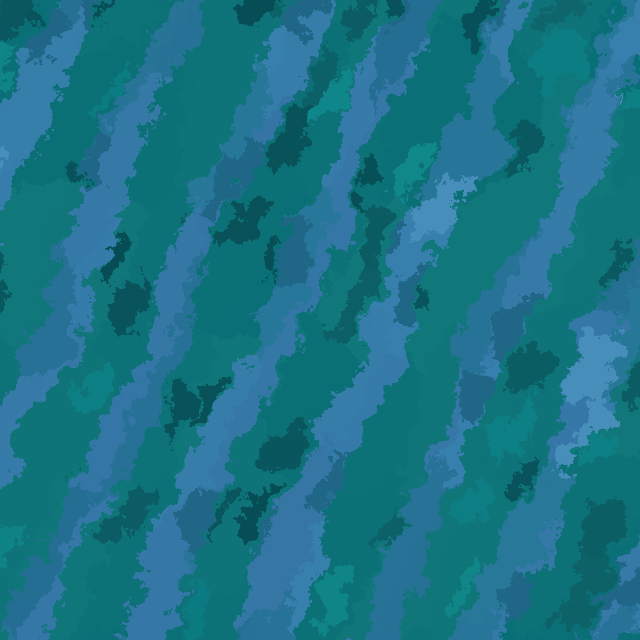
Reproduce this pattern procedurally as a Shadertoy shader.

```glsl
// Leaning blue bands over a teal ground, cut into flat ragged patches.
// Gradient noise warps the plane; bands, jittered cells and spots are then
// evaluated in a sheared frame whose vertical axis follows the bands.

#define LEAN 0.42          // horizontal shift per unit of height
#define BAND_SPACING 0.178 // horizontal distance between bands
#define BAND_HALF 0.194    // half width of a band, in spacings
#define BEND 0.05          // slow meander of the bands
#define RAGGED 0.052       // strength of the torn edges
#define ROUGHNESS 0.67     // share of fine detail in the torn edges
#define SPOT_RADIUS 0.41   // spot size, in spot cells
#define DARK_SHARE 0.37    // share of spot cells that are dark
#define LIGHT_SHARE 0.12   // share of spot cells that are light

const vec3 TEAL        = vec3(0.05, 0.45, 0.47);
const vec3 DARK_TEAL   = vec3(0.04, 0.35, 0.38);
const vec3 LIGHT_TEAL  = vec3(0.05, 0.50, 0.52);
const vec3 BRIGHT_BLUE = vec3(0.21, 0.48, 0.66);
const vec3 DEEP_BLUE   = vec3(0.15, 0.45, 0.59);
const vec3 DUSK_BLUE   = vec3(0.12, 0.40, 0.53);
const vec3 PALE_BLUE   = vec3(0.28, 0.56, 0.73);

// Three random values in 0..1 for a lattice cell and a seed
vec3 hash(vec2 cell, int seed) {
    uvec3 v = uvec3(ivec3(ivec2(cell), seed));
    v = v * 1664525u + 1013904223u;
    v += v.yzx * v.zxy;
    v ^= v >> 16u;
    v.x += v.y * v.z;
    v.y += v.z * v.x;
    v.z += v.x * v.y;
    return vec3(v >> 8u) / 16777216.0;
}

float cornerGradient(vec2 cell, vec2 offset) {
    float angle = 6.2832 * hash(cell, 1).x;
    return dot(vec2(cos(angle), sin(angle)), offset);
}

// Gradient noise, about -0.7..0.7
float noise(vec2 p) {
    vec2 i = floor(p), f = p - i;
    vec2 w = f * f * f * (f * (f * 6.0 - 15.0) + 10.0);
    vec2 e = vec2(1.0, 0.0);
    return mix(mix(cornerGradient(i, f), cornerGradient(i + e, f - e), w.x),
               mix(cornerGradient(i + e.yx, f - e.yx),
                   cornerGradient(i + 1.0, f - 1.0), w.x), w.y);
}

float fbm(vec2 p) {
    float sum = 0.0, amplitude = 0.5;
    for (int i = 0; i < 5; i++) {
        sum += amplitude * noise(p);
        p = mat2(1.6, 1.2, -1.2, 1.6) * p + 7.3;
        amplitude *= ROUGHNESS;
    }
    return sum;
}

// Nearest jittered cell: its random values and the distance to its centre
vec4 nearestCell(vec2 p, int seed) {
    vec2 base = floor(p);
    vec4 best = vec4(0.0, 0.0, 0.0, 9.0);
    for (int y = -1; y <= 1; y++)
    for (int x = -1; x <= 1; x++) {
        vec2 cell = base + vec2(x, y);
        vec2 centre = cell + 0.1 + 0.8 * hash(cell, seed).xy;
        float d = distance(p, centre);
        if (d < best.w) best = vec4(hash(cell, seed + 1), d);
    }
    return best;
}

vec3 patchColor(vec2 p) {
    // Torn, meandering plane, sheared along the bands
    vec2 q = p + RAGGED * vec2(fbm(p * 19.0), fbm(p * 19.0 + 37.0));
    q.x += BEND * noise(p * 3.5 + 11.0);
    vec2 u = vec2(q.x - LEAN * (q.y - 0.5), q.y);

    // Signed depth inside a band, in spacings
    float s = (u.x - 0.08) / BAND_SPACING;
    float width = BAND_HALF + 0.17 * noise(q * 5.0 + 3.0) + 0.14 * noise(q * 15.0);
    float depth = width - abs(s - round(s));

    // Scattered spots with lobed outlines
    vec4 spot = nearestCell(u / vec2(0.074, 0.115), 20);
    float radius = SPOT_RADIUS * mix(0.8, 1.15, spot.y);
    float spotEdge = spot.w + 0.4 * noise(q * 22.0) + 0.12 * noise(q * 44.0 + 5.0);

    if (depth > 0.0) {
        // Long blue patches with a few pale or dusky flecks
        vec4 cell = nearestCell(u / vec2(0.065, 0.22), 30);
        vec3 blue = cell.x < 0.6 ? BRIGHT_BLUE : DEEP_BLUE;
        blue += (cell.y - 0.5) * vec3(0.01, 0.04, 0.03);
        if (spotEdge < radius) {
            if (spot.x < 0.2) blue = DUSK_BLUE;
            else if (spot.x > 0.95) blue = PALE_BLUE;
        }
        return blue;
    }

    // Broad teal patches, spots shrinking towards the bands
    vec4 cell = nearestCell(u / vec2(0.12, 0.23), 40);
    vec3 teal = TEAL + (cell.x - 0.5) * vec3(0.03, 0.035, 0.02);
    radius *= smoothstep(0.0, 0.1, -depth);
    if (spotEdge < radius) {
        if (spot.x < DARK_SHARE)
            teal = DARK_TEAL + (spot.z - 0.5) * vec3(0.03, 0.1, 0.09);
        else if (spot.x > 1.0 - LIGHT_SHARE)
            teal = LIGHT_TEAL + (spot.z - 0.4) * vec3(0.02, 0.05, 0.03);
    }
    return teal;
}

void mainImage(out vec4 fragColor, in vec2 fragCoord) {
    // Four close samples per pixel smooth the patch edges yet keep them crisp
    vec3 color = vec3(0.0);
    for (int i = 0; i < 4; i++) {
        vec2 offset = 0.36 * vec2(i & 1, i >> 1) - 0.18;
        color += patchColor((fragCoord + offset) / iResolution.y);
    }
    fragColor = vec4(color / 4.0, 1.0);
}
```
